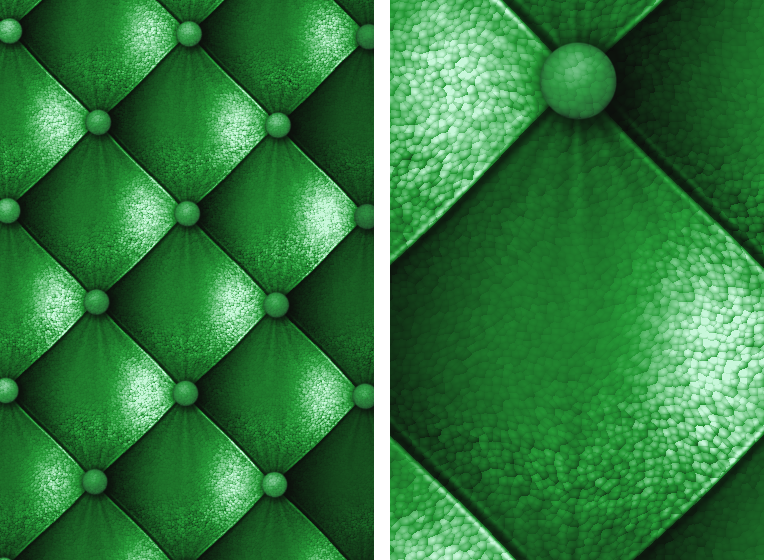
Left, the full canvas; right, a detail of the centre.
A Shadertoy shader for this texture:

```glsl
// Button-tufted green leather: a diagonal lattice of puffed diamonds with
// domed buttons at the crossings. One tone is built from puff, sheen, seams,
// pleats and cellular grain, then tinted by a green-to-pale ramp.

float hash(vec2 p) {
    return fract(sin(dot(p, vec2(127.1, 311.7))) * 43758.5453);
}

// Cellular pebbles: rounded tops, soft creases, each cell tilted a little
float leatherGrain(vec2 p) {
    vec2 cell = floor(p);
    float near = 9.0, tilt = 0.0;
    for (int j = -1; j <= 1; j++)
    for (int i = -1; i <= 1; i++) {
        vec2 id = cell + vec2(i, j);
        vec2 toSeed = id + 0.1 + 0.8 * vec2(hash(id), hash(id + 37.0)) - p;
        float d = length(toSeed);
        if (d < near) { near = d; tilt = hash(id + 71.0) - 0.5 + 0.5 * (toSeed.x - toSeed.y); }
    }
    return 0.45 - near + 0.75 * tilt;
}

// Soft bump of a given width
float bump(float x, float width) {
    return exp(-x * x / (width * width));
}

// Deep green through saturated green to pale mint
vec3 leatherColor(float tone) {
    tone = clamp(tone, 0.0, 1.0);
    float shade = 1.0 - tone;
    return tone * vec3(0.23, 0.97, 0.34)
         + max(tone - 0.62, 0.0) * vec3(1.45, 0.0, 1.35)
         + 0.055 * shade * shade * shade * vec3(0.8, 1.0, 0.8);
}

void mainImage(out vec4 fragColor, in vec2 fragCoord) {
    vec2 p = fragCoord / iResolution.y;

    // Slightly skewed lattice; buttons sit at whole values of uv
    vec2 q = (p - vec2(0.3346, 0.6185)) / 0.1605;
    q += vec2(-0.01, 0.016) * q.yx;
    vec2 uv = 0.5 * vec2(q.x + q.y, q.x - q.y);
    vec2 wobbled = uv + 0.006 * sin(uv.yx * 7.0 + vec2(0.0, 2.0));

    // Diamond-local axes: x to the right corner, y to the top corner
    vec2 id = floor(wobbled);
    vec2 f = wobbled - id - 0.5;
    vec2 local = vec2(f.x + f.y, f.x - f.y);
    float column = id.x + id.y + 1.0;

    // Offset from the nearest button
    vec2 knot = round(uv);
    vec2 d = uv - knot;
    vec2 fromButton = vec2(d.x + d.y, d.x - d.y);
    float r = length(fromButton);

    // Uneven light across the panel
    float light = 0.98 + 0.14 * (hash(id + 5.0) - 0.5)
                + 0.13 * bump(length(q - vec2(0.3, -0.8)), 1.8)
                - 0.3 * smoothstep(0.9, 2.0, column)
                - 0.1 * smoothstep(-2.0, -3.8, q.y);

    // Puffed cushion: dark left corner, glossy right side
    vec2 arch = 1.0 - 4.0 * f * f;
    float puff = pow(max(arch.x * arch.y, 0.0), 0.4);
    vec2 fromSheen = local - vec2(0.53, -0.02);
    float sheen = bump(length(fromSheen * vec2(1.1, 0.75)), 0.33);
    float lowerGloss = bump(local.y + 0.45, 0.24) * bump(local.x - 0.05, 0.5);
    float tone = 0.21 + 0.26 * puff + 0.2 * smoothstep(0.0, 0.8, local.x);
    tone *= mix(0.14, 1.0, smoothstep(-1.0, -0.2, local.x - 0.15 * abs(local.y)));
    tone += 0.36 * sheen + 0.07 * lowerGloss;

    // Pleats fanning above and below each button
    float angle = atan(fromButton.y, fromButton.x);
    float phase = 6.28 * hash(knot);
    float pleat = sin(angle * 19.0 + phase) + 0.7 * sin(angle * 31.0 - phase * 2.0);
    float upright = fromButton.y * fromButton.y / (r * r + 0.001);
    tone *= 1.0 + 0.17 * pleat * (0.25 + upright) * exp(-2.8 * r);

    // Fine grain glinting where the gloss is, with broad patches of wear
    vec2 grainUv = p * vec2(205.0, 235.0) + 0.8 * sin(p.yx * 61.0);
    float wear = 0.85 + 0.25 * sin(p.x * 43.0 + 2.0 * sin(p.y * 31.0)) * sin(p.y * 57.0);
    float grain = leatherGrain(grainUv) * wear;
    tone += grain * (0.06 + 0.24 * sheen + 0.24 * lowerGloss + 0.2 * (1.0 - puff) * tone);

    // Stitched seams: a narrow groove between a lit ridge and a faint one
    vec2 seam = wobbled - round(wobbled);
    float groove = max(bump(seam.x - 0.008, 0.014), bump(seam.y - 0.008, 0.014));
    float ridge = max(bump(seam.x + 0.010, 0.008), 0.9 * bump(seam.y + 0.010, 0.008));
    float fold = max(bump(seam.x - 0.030, 0.007), bump(seam.y + 0.036, 0.007));
    tone *= 1.0 - 0.6 * groove;
    tone += (ridge * (0.3 + 0.1 * sin(q.y * 5.0 + q.x * 3.0)) + 0.1 * fold)
          * smoothstep(0.05, 0.35, r);
    tone *= light;

    // Button shadow falls to the lower right
    float radius = 0.142;
    float shadow = smoothstep(0.24, 0.11, length(fromButton - vec2(0.035, -0.02)));
    tone *= 1.0 - 0.7 * shadow;

    // Domed button with a soft upper glint and a dark rim
    vec2 dome = fromButton / radius;
    float rim = min(dot(dome, dome), 1.0);
    float buttonTone = 0.56 + 0.1 * dot(dome, vec2(-0.35, 0.75))
                     + 0.15 * bump(length(dome - vec2(-0.1, 0.25)), 0.5)
                     - 0.24 * rim * rim * rim * rim + 0.1 * grain;
    buttonTone *= 0.9 + 0.22 * hash(knot + 13.0)
                - 0.15 * smoothstep(1.0, 2.0, knot.x + knot.y);
    float edge = 1.0 / (iResolution.y * 0.1605);
    float button = smoothstep(radius + edge, radius - edge, r);

    vec3 color = mix(leatherColor(tone), leatherColor(buttonTone) + vec3(0.04, 0.0, 0.05), button);
    fragColor = vec4(color, 1.0);
}
```
